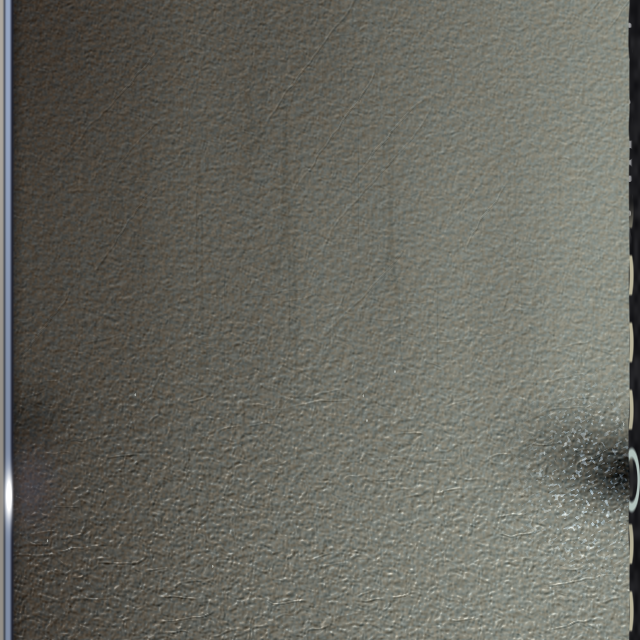
Write a Shadertoy shader that draws this texture.

```glsl
// Worn grey-brown leather cover with a fine grain, a steel left rim and a stitched black right edge.

float hash(vec2 p) {
    uvec2 q = uvec2(ivec2(p)) * uvec2(1597334673u, 3812015801u);
    uint n = (q.x ^ q.y) * 1597334673u;
    n = (n ^ (n >> 15u)) * 2246822519u;
    n ^= n >> 13u;
    return float(n >> 8u) / 16777216.0;
}

float noise(vec2 p) {
    vec2 i = floor(p), f = fract(p);
    f = f * f * (3.0 - 2.0 * f);
    return mix(mix(hash(i), hash(i + vec2(1, 0)), f.x),
               mix(hash(i + vec2(0, 1)), hash(i + vec2(1, 1)), f.x), f.y);
}

vec2 rotate(vec2 p, float a) {
    return mat2(cos(a), -sin(a), sin(a), cos(a)) * p;
}

// Thin line along the middle contour of a noise field, broken into pieces
float crease(vec2 p, float width) {
    float line = 1.0 - smoothstep(0.0, width, abs(noise(p) - 0.5));
    return line * smoothstep(0.45, 0.8, noise(p * 0.7 + 41.0));
}

// Height of the leather: fine pebbled grain, short wrinkles and faint folds
float relief(vec2 uv) {
    vec2 p = uv + 0.004 * vec2(noise(uv * 70.0), noise(uv * 70.0 + 70.0));
    float low = smoothstep(0.7, 0.1, uv.y);
    float grain = noise(rotate(p, -0.35) * vec2(130, 200))
                + 0.7 * noise(rotate(p, 0.4) * vec2(270, 250) + 30.0);
    float wrinkles = crease(rotate(p, 0.15) * vec2(22, 60) + 9.0, 0.09);
    float folds = crease(rotate(p, 0.9) * vec2(7, 30) + 23.0, 0.04);
    return grain * mix(0.75, 1.0, low) - wrinkles * mix(0.1, 0.5, low)
         - folds * 0.3 * (1.0 - low);
}

// Soft elliptical spot, 1 at its centre
float spot(vec2 uv, vec2 centre, vec2 size) {
    vec2 d = (uv - centre) / size;
    return exp(-dot(d, d));
}

vec3 leather(vec2 uv) {
    // Broad sheen, darker on the left and at the top
    float tone = 0.03 + 1.1 * uv.x - 0.12 * smoothstep(0.6, 1.0, uv.y);
    tone += 0.2 * spot(uv, vec2(0.55, 0.1), vec2(0.35, 0.28));
    tone -= 0.08 * spot(uv, vec2(0.95, 0.0), vec2(0.15, 0.3));
    tone += 0.12 * (noise(uv * vec2(10, 2.0)) - 0.5);
    vec3 col = mix(vec3(0.25, 0.23, 0.205), vec3(0.52, 0.53, 0.49), tone);

    // Dents beside the clasps
    col *= 1.0 - 0.85 * spot(uv, vec2(1.0, 0.26), vec2(0.085, 0.05));
    col *= 1.0 - 0.25 * spot(uv, vec2(0.9, 0.3), vec2(0.09, 0.06));
    col = mix(col, vec3(0.28, 0.26, 0.28), 0.7 * spot(uv, vec2(0.045, 0.24), vec2(0.04, 0.06)));
    col *= 1.0 - 0.25 * spot(uv, vec2(0.04, 0.34), vec2(0.06, 0.05));

    // Slanted light on the relief, smoother beside the left clasp
    vec2 e = vec2(-0.0008, 0.0012);
    float light = relief(uv + e) - relief(uv - e);
    float low = smoothstep(0.65, 0.1, uv.y);
    float gain = mix(0.14, 0.2, low) * (1.0 - 0.6 * spot(uv, vec2(0.03, 0.24), vec2(0.06, 0.08)));
    gain *= mix(0.7, 1.0, smoothstep(0.0, 0.4, uv.x));
    col += gain * light * vec3(1.0, 0.99, 0.96);
    col += 0.22 * max(light - 0.3, 0.0) * low;

    // Cold glints around the right dent
    float glints = smoothstep(0.66, 0.9, noise(rotate(uv, 0.5) * vec2(230, 300)));
    col += vec3(0.24, 0.28, 0.33) * glints * spot(uv, vec2(0.92, 0.24), vec2(0.09, 0.13));

    // Faint upright scratches and fine colour mottling
    float scratch = crease(uv * vec2(90, 6) + 60.0, 0.12);
    col -= 0.035 * scratch * spot(uv, vec2(0.55, 0.6), vec2(0.35, 0.3));
    float speckle = noise(uv * 250.0 + 200.0) - 0.5;
    col += 0.04 * speckle * vec3(1.0, -0.1, -1.0);
    col += 0.035 * (noise(uv * 330.0 + 90.0) - 0.5);

    // Sparse pale dust
    vec2 cell = floor(uv * 22.0);
    vec2 offset = 0.2 + 0.6 * vec2(hash(cell + 300.0), hash(cell + 400.0));
    vec2 d = (fract(uv * 22.0) - offset) * vec2(1.3, 0.8);
    float dust = smoothstep(0.055, 0.02, length(d)) * step(0.98, hash(cell + 500.0));
    return mix(col, vec3(0.78, 0.8, 0.78), 0.7 * dust);
}

vec3 steelRim(vec2 uv) {
    vec3 col = mix(vec3(0.68, 0.66, 0.63), vec3(0.59, 0.65, 0.76), smoothstep(0.004, 0.008, uv.x));
    col *= 1.0 - 0.45 * spot(uv, vec2(0.007, uv.y), vec2(0.002, 1.0));
    col *= 0.85 + 0.15 * smoothstep(0.3, 0.9, uv.y);
    col = mix(col, vec3(0.12, 0.13, 0.18), smoothstep(0.014, 0.02, uv.x));
    return mix(col, vec3(1), min(1.0, 1.5 * spot(uv, vec2(0.014, 0.225), vec2(0.006, 0.035))));
}

vec3 stitchedEdge(vec2 uv, float px) {
    vec3 col = vec3(0.06, 0.06, 0.07) + 0.09 * noise(uv * vec2(160, 60));
    // Cream thread, repeated down the lower part
    float y = (fract((uv.y - 0.045) / 0.105 + 0.5) - 0.5) * 0.105;
    float bow = 0.987 - 2.5 * y * y;
    float thread = smoothstep(0.003 + px, 0.003 - px, abs(uv.x - bow))
                 * smoothstep(0.034, 0.028, abs(y)) * smoothstep(0.7, 0.6, uv.y);
    col = mix(col, vec3(0.72, 0.7, 0.6), thread * (1.0 - spot(uv, vec2(1, 0.25), vec2(0.1, 0.05))));
    // Small glints above, and the clasp ring
    float glint = smoothstep(0.65, 0.8, noise(uv * vec2(120, 75) + 11.0));
    col += 0.5 * glint * smoothstep(0.989, 0.984, uv.x) * smoothstep(0.6, 0.7, uv.y);
    float ring = abs(length((uv - vec2(0.987, 0.25)) / vec2(0.011, 0.042)) - 1.0);
    return mix(col, vec3(0.7, 0.76, 0.74), smoothstep(0.28, 0.08, ring));
}

void mainImage(out vec4 fragColor, in vec2 fragCoord) {
    vec2 uv = fragCoord / iResolution.xy;
    float px = 1.0 / iResolution.x;
    vec3 col = leather(uv) * mix(0.75, 1.0, smoothstep(0.018, 0.04, uv.x));
    col = mix(steelRim(uv), col, smoothstep(0.018, 0.024, uv.x));
    float seam = 0.982 + 0.002 * noise(vec2(3.0, uv.y * 30.0));
    col = mix(col, stitchedEdge(uv, px), smoothstep(seam - px, seam + px, uv.x));
    fragColor = vec4(clamp(col, 0.0, 1.0), 1.0);
}
```
